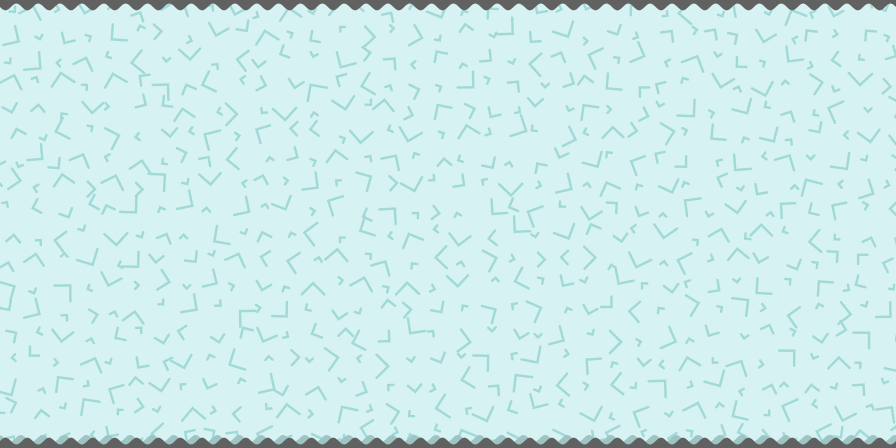
Reproduce this pattern procedurally as a Shadertoy shader.

```glsl
// All lengths are fractions of the canvas height.
const vec3 BACKGROUND = vec3(0.84, 0.95, 0.95);
const vec3 CHEVRON    = vec3(0.63, 0.85, 0.845);
const vec3 BORDER     = vec3(0.38);
const vec3 SHADOW     = vec3(0.62, 0.77, 0.77);

const float CELL        = 0.056;   // spacing of the chevrons
const float JITTER      = 0.56;    // scatter range inside a cell
const float HALF_STROKE = 0.0027;
const float ARM_SMALL   = 0.011;
const float ARM_MEDIUM  = 0.022;
const float ARM_LARGE   = 0.034;

const float WAVES         = 20.5;  // border waves per canvas height
const float WAVE_HEIGHT   = 0.0075;
const float BORDER_DEPTH  = 0.0155;
const float SHADOW_DEPTH  = 0.0215;
const float SHADOW_SHIFT  = 0.3;   // in wave periods

const float TAU = 6.2831853;

vec3 hash3(vec2 p) {
    vec3 q = fract(p.xyx * vec3(0.1031, 0.1030, 0.0973));
    q += dot(q, q.yxz + 33.33);
    return fract((q.xxy + q.yzz) * q.zyx);
}

// Right-angled chevron centred on the origin, with a mitred corner.
float chevronDistance(vec2 p, float arm) {
    const vec2 direction = vec2(0.7071);
    p.y = abs(p.y);
    p.x += 0.5 * arm * direction.x;
    float along = min(dot(p, direction), arm);
    return length(p - along * direction) - HALF_STROKE;
}

// Large and small chevrons alternate so that neighbours rarely touch.
float chooseArm(vec2 cell, float pick) {
    bool bigCell = mod(cell.x + cell.y, 2.0) < 0.5;
    float arm = bigCell ? (pick < 0.7 ? ARM_LARGE : ARM_MEDIUM)
                        : (pick < 0.78 ? ARM_SMALL : ARM_MEDIUM);
    return arm * (0.92 + 0.16 * fract(pick * 17.0));
}

float scatteredChevrons(vec2 p) {
    vec2 home = floor(p / CELL);
    float nearest = 1.0;
    for (int j = -1; j <= 1; j++) {
        for (int i = -1; i <= 1; i++) {
            vec2 cell = home + vec2(i, j);
            vec3 place = hash3(cell + 11.0);
            vec3 look = hash3(cell + 73.0);
            vec2 center = (cell + 0.5 + JITTER * (place.xy - 0.5)) * CELL;
            float angle = TAU * look.x;
            float c = cos(angle), s = sin(angle);
            vec2 local = mat2(c, -s, s, c) * (p - center);
            nearest = min(nearest, chevronDistance(local, chooseArm(cell, look.y)));
        }
    }
    return nearest;
}

// Signed distance to a wavy strip lying along height = 0.
float waveDistance(float x, float height, float depth, float shift) {
    float phase = TAU * (x * WAVES + shift);
    float slope = WAVE_HEIGHT * TAU * WAVES * cos(phase);
    return (height - depth - WAVE_HEIGHT * sin(phase)) / sqrt(1.0 + slope * slope);
}

float coverage(float distance, float pixel) {
    return clamp(0.5 - distance / pixel, 0.0, 1.0);
}

void mainImage(out vec4 fragColor, in vec2 fragCoord) {
    float pixel = 1.0 / iResolution.y;
    vec2 p = fragCoord * pixel;

    vec3 color = mix(BACKGROUND, CHEVRON, coverage(scatteredChevrons(p), pixel));

    // Wavy borders, the lower one with a shifted shadow behind it
    float shadow = waveDistance(p.x, p.y, SHADOW_DEPTH, SHADOW_SHIFT);
    float bottom = waveDistance(p.x, p.y, BORDER_DEPTH, 0.0);
    float top = waveDistance(p.x, 1.0 - p.y, BORDER_DEPTH, 0.0);
    color = mix(color, SHADOW, coverage(shadow, pixel));
    color = mix(color, BORDER, coverage(min(bottom, top), pixel));

    fragColor = vec4(color, 1.0);
}
```
